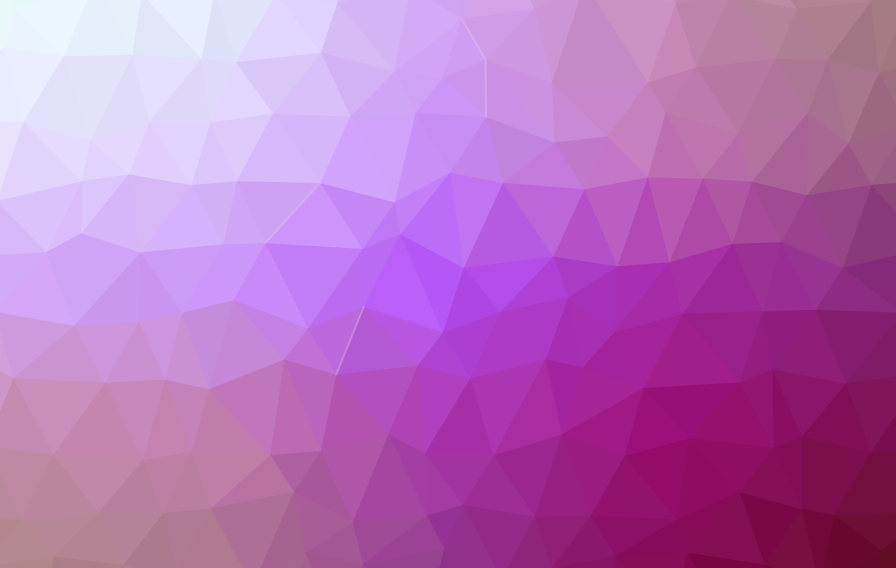
Reproduce this background procedurally as a WebGL 1 fragment shader.

```glsl
precision highp float;
// Low-poly mosaic of flat triangles over a pale blue, violet and crimson gradient.

uniform vec2 u_resolution;

#define ROWS 9.0          // triangle rows over the canvas height
#define JITTER 0.31       // vertex displacement, in cells
#define FACET_TONE 0.035  // brightness spread between triangles
#define SEAM_RATE 0.04    // share of diagonals with a pale seam
#define SEAM_ALPHA 0.35
#define SEAM_WIDTH 0.012  // in cells

float hash(vec2 p) {
  return fract(sin(dot(p, vec2(127.1, 311.7))) * 43758.55);
}

// Vertex of a staggered, jittered lattice.
vec2 vertex(vec2 id) {
  vec2 offset = vec2(hash(id), hash(id + 37.3)) * 2.0 - 1.0;
  return id + vec2(0.5 * mod(id.y, 2.0), 0.0) + JITTER * offset;
}

// Five evenly spaced colour stops.
vec3 ramp(float t, vec3 a, vec3 b, vec3 c, vec3 d, vec3 e) {
  t = clamp(t, 0.0, 1.0) * 4.0;
  vec3 color = mix(a, b, clamp(t, 0.0, 1.0));
  color = mix(color, c, clamp(t - 1.0, 0.0, 1.0));
  color = mix(color, d, clamp(t - 2.0, 0.0, 1.0));
  return mix(color, e, clamp(t - 3.0, 0.0, 1.0));
}

// Gradient mesh: horizontal ramps blended from bottom to top.
vec3 gradient(vec2 uv) {
  vec3 bottom = ramp(uv.x, vec3(0.69, 0.53, 0.54), vec3(0.67, 0.46, 0.55),
    vec3(0.56, 0.20, 0.55), vec3(0.52, 0.03, 0.32), vec3(0.38, 0.05, 0.14));
  vec3 lower = ramp(uv.x, vec3(0.79, 0.56, 0.70), vec3(0.76, 0.49, 0.68),
    vec3(0.67, 0.21, 0.69), vec3(0.61, 0.06, 0.46), vec3(0.47, 0.05, 0.30));
  vec3 middle = ramp(uv.x, vec3(0.83, 0.66, 0.98), vec3(0.79, 0.58, 0.97),
    vec3(0.70, 0.31, 0.97), vec3(0.66, 0.17, 0.66), vec3(0.52, 0.16, 0.48));
  vec3 upper = ramp(uv.x, vec3(0.90, 0.88, 0.99), vec3(0.87, 0.80, 0.98),
    vec3(0.79, 0.57, 0.97), vec3(0.76, 0.47, 0.70), vec3(0.60, 0.38, 0.50));
  vec3 top = ramp(uv.x, vec3(0.92, 0.99, 0.99), vec3(0.89, 0.92, 0.99),
    vec3(0.83, 0.65, 0.96), vec3(0.78, 0.55, 0.71), vec3(0.64, 0.50, 0.50));
  return ramp(uv.y, bottom, lower, middle, upper, top);
}

// Signed distance to the line a-b, positive on its left.
float edgeSide(vec2 p, vec2 a, vec2 b) {
  vec2 e = normalize(b - a);
  return e.x * (p.y - a.y) - e.y * (p.x - a.x);
}

float segmentDistance(vec2 p, vec2 a, vec2 b) {
  vec2 e = b - a;
  return length(p - a - e * clamp(dot(p - a, e) / dot(e, e), 0.0, 1.0));
}

// Flat colour of a triangle in rgb, weighted by its coverage in a.
vec4 facet(vec2 p, vec2 a, vec2 b, vec2 c, vec2 extent, float aa) {
  float inside = min(edgeSide(p, a, b), min(edgeSide(p, b, c), edgeSide(p, c, a)));
  float coverage = smoothstep(-aa, aa, inside);
  vec2 center = (a + b + c) / 3.0;
  vec3 color = gradient(center / extent) + FACET_TONE * (hash(center) - 0.5);
  return vec4(color, 1.0) * coverage;
}

void main() {
  float pixel = ROWS / u_resolution.y;
  vec2 p = gl_FragCoord.xy * pixel;
  vec2 extent = u_resolution * pixel;
  vec4 sum = vec4(0.0);
  float seam = 0.0;

  // Split each nearby quad along its shorter diagonal.
  for (int j = -1; j <= 1; j++) {
    for (int i = -1; i <= 1; i++) {
      vec2 id = floor(p) + vec2(float(i), float(j));
      vec2 a = vertex(id);
      vec2 b = vertex(id + vec2(1.0, 0.0));
      vec2 c = vertex(id + vec2(1.0, 1.0));
      vec2 d = vertex(id + vec2(0.0, 1.0));
      if (distance(b, d) < distance(a, c)) {
        vec2 first = a;
        a = b;
        b = c;
        c = d;
        d = first;
      }
      sum += facet(p, a, b, c, extent, 0.7 * pixel);
      sum += facet(p, a, c, d, extent, 0.7 * pixel);

      // Rare hairline seams on the diagonals.
      float line = 1.0 - smoothstep(0.0, SEAM_WIDTH + pixel, segmentDistance(p, a, c));
      seam = max(seam, line * step(hash(id + 71.9), SEAM_RATE));
    }
  }
  vec3 color = sum.rgb / max(sum.a, 0.0001);
  color = mix(color, vec3(0.93, 0.80, 0.92), seam * SEAM_ALPHA);
  gl_FragColor = vec4(clamp(color, 0.0, 1.0), 1.0);
}
```
